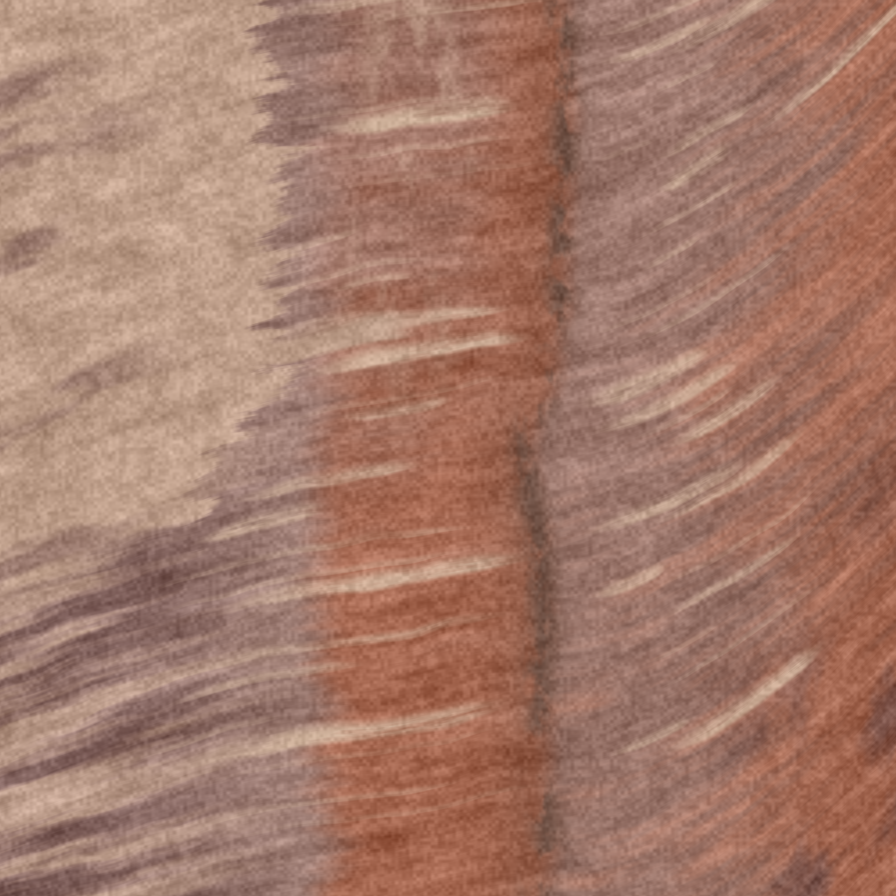
Give the GLSL for this texture, as a Shadertoy shader.

```glsl
// Weathered, fibrous surface in cream, mauve and rust with a dark vertical ridge.
// Noise and tapered streaks are laid out in coordinates that follow the curved
// fibres; soft masks divide the surface into its coloured regions.

const vec3 CREAM = vec3(0.745, 0.620, 0.540);
const vec3 PALE  = vec3(0.810, 0.695, 0.605);
const vec3 MAUVE = vec3(0.615, 0.485, 0.450);
const vec3 RUST  = vec3(0.640, 0.395, 0.305);
const vec3 PLUM  = vec3(0.430, 0.310, 0.300);
const vec3 BROWN = vec3(0.400, 0.290, 0.245);

float hash(vec2 p) {
    vec3 q = fract(p.xyx * vec3(0.1031, 0.1030, 0.0973));
    q += dot(q, q.yzx + 33.33);
    return fract((q.x + q.y) * q.z);
}

float noise(vec2 p) {
    vec2 i = floor(p), f = fract(p);
    f = f * f * (3.0 - 2.0 * f);
    float low = mix(hash(i), hash(i + vec2(1, 0)), f.x);
    float high = mix(hash(i + vec2(0, 1)), hash(i + vec2(1, 1)), f.x);
    return mix(low, high, f.y);
}

float fbm(vec2 p) {
    float sum = 0.0, gain = 0.533;
    for (int i = 0; i < 4; i++) {
        sum += gain * noise(p);
        p = p * 2.03 + 17.7;
        gain *= 0.5;
    }
    return sum;
}

float bell(float x, float width) {
    return exp(-x * x / (width * width));
}

// Height of a fibre: it climbs at the left, flattens, then sweeps up at the right.
float fibreHeight(float x) {
    float left = max(0.4 - x, 0.0), right = max(x - 0.6, 0.0);
    return 0.15 * x - 0.3 * left * left + 1.1 * right * right;
}

// Tapered highlight along one fibre, sharper below than above.
float streak(vec2 fibre, float start, float end, float level, float thickness) {
    float t = (fibre.x - start) / (end - start);
    float ends = smoothstep(0.0, 0.35, t) * smoothstep(1.0, 0.8, t);
    float d = (fibre.y - level) / (thickness * (0.4 + 0.6 * ends));
    return ends * smoothstep(-1.0, -0.4, d) * smoothstep(1.3, 0.0, d);
}

// Family of highlights with random place, length and weight, many of them faint.
float streakFamily(vec2 fibre, float start, float reach, float seed) {
    float sum = 0.0;
    for (int i = 0; i < 26; i++) {
        float k = float(i);
        float a = hash(vec2(k, seed)), b = hash(vec2(seed, k + 5.0));
        float begin = start + 0.12 * (a - 0.3);
        float end = begin + reach * (0.4 + 0.8 * b);
        float weight = hash(vec2(k + 9.0, seed));
        float level = 0.037 * (k + 0.9 * a);
        float line = streak(fibre, begin, end, level, 0.004 + 0.011 * weight * weight);
        sum = max(sum, line * (0.15 + 0.85 * weight));
    }
    return sum;
}

void mainImage(out vec4 fragColor, in vec2 fragCoord) {
    vec2 uv = fragCoord / iResolution.xy;
    vec2 fibre = vec2(uv.x, uv.y - fibreHeight(uv.x));
    fibre.y += 0.014 * (noise(uv * 7.0) - 0.5) + 0.005 * (noise(uv * 24.0) - 0.5);
    float broad = fbm(uv * 5.0);
    float bands = fbm(fibre * vec2(5.0, 36.0) + 3.0);
    float fine = fbm(fibre * vec2(14.0, 90.0) + 9.0);
    float blotch = fbm(uv * vec2(42.0, 30.0));
    float ridgeX = 0.608 + 0.022 * smoothstep(0.5, 0.68, uv.y)
                 - 0.014 * bell(uv.y - 0.48, 0.07) + 0.014 * (noise(uv.yy * 16.0) - 0.5);
    float offset = uv.x - ridgeX;
    float rightSide = smoothstep(-0.015, 0.025, offset);

    // Central rust band, veiled in mauve towards the top.
    float rust = smoothstep(0.33, 0.40, uv.x + 0.08 * (bands - 0.5));
    float veil = smoothstep(0.3, 1.0, uv.y + 0.8 * (broad - 0.5) + 0.5 * (bands - 0.5));
    rust *= 1.0 - 0.65 * veil * smoothstep(0.62, 0.50, uv.x);
    vec3 color = mix(MAUVE, RUST, rust);

    // Right side: mauve giving way to rust across a slanted, frayed border.
    float border = uv.x - 0.74 - 0.20 * uv.y + 0.3 * (bands - 0.5) + 0.3 * (broad - 0.5);
    border += 0.2 * (fine - 0.5);
    float redness = mix(0.12, 0.95, smoothstep(-0.17, 0.17, border));
    vec3 rightColor = mix(MAUVE, RUST, redness);
    float plum = smoothstep(0.45, 0.72, fbm(vec2(uv.x * 18.0 - uv.y * 4.0, uv.y * 9.0)));
    plum *= smoothstep(0.75, 0.95, uv.x) * smoothstep(0.65, 0.05, uv.y);
    color = mix(color, mix(rightColor, PLUM, 0.75 * plum), rightSide);

    // Cream field with a ragged edge and a tongue, breaking into stripes below.
    float edge = 0.305 + 0.10 * (bands - 0.5) + 0.08 * (fine - 0.5);
    edge -= 0.09 * smoothstep(0.54, 0.43, fibre.y);
    float cream = smoothstep(0.014, -0.014, uv.x - edge);
    cream *= smoothstep(0.35, 0.44, fibre.y + 0.15 * (bands - 0.5));
    cream = max(cream, streak(fibre, 0.12, 0.50, 0.57 + 0.02 * (fine - 0.5), 0.024));
    float left = smoothstep(0.38, 0.10, uv.x) * (1.0 - cream);
    float stripes = fbm(fibre * vec2(4.5, 44.0) + 51.0);
    color = mix(color, CREAM, 0.75 * left * smoothstep(0.47, 0.62, stripes));
    color = mix(color, PLUM, 0.7 * left * smoothstep(0.52, 0.34, stripes));
    vec3 creamColor = CREAM + 0.16 * (fbm(fibre * vec2(22.0, 40.0)) - 0.5);
    float stain = smoothstep(0.54, 0.70, fbm(fibre * vec2(5.0, 17.0) + 31.0));
    stain *= smoothstep(0.24, 0.04, uv.x);
    color = mix(color, mix(creamColor, MAUVE - 0.06, 0.8 * stain), cream);

    // Fibre relief, faint vertical ghosts and broken highlights.
    color += (fine - 0.5) * mix(0.19, 0.10, cream) + (bands - 0.5) * 0.13 * (1.0 - cream);
    float ghost = smoothstep(0.45, 0.75, fbm(uv * vec2(36.0, 11.0)));
    ghost *= bell(uv.x - 0.46, 0.06) * smoothstep(0.45, 0.75, uv.y);
    color = mix(color, CREAM, 0.6 * ghost);
    float lower = 0.14 * smoothstep(0.45, 0.30, fibre.y);
    float glints = (1.0 - rightSide) * streakFamily(fibre, 0.29 - lower, 0.26 + lower, 4.0);
    glints = max(glints, 0.9 * streakFamily(fibre, 0.66, 0.17, 11.0));
    glints = max(glints, 0.8 * streak(fibre, 0.83, 1.06, 0.66, 0.010));
    color = mix(color, PALE, glints * clamp(0.1 + 1.6 * fine, 0.0, 1.0) * (1.0 - cream));

    // Mottled dark ridge and grain.
    float ridge = bell(offset, 0.018) * smoothstep(0.36, 0.66, blotch);
    color = mix(color, BROWN, 0.75 * ridge + 0.2 * bell(offset + 0.015, 0.04));
    color += 0.07 * (blotch - 0.5) + 0.05 * (noise(uv * 120.0) - 0.5);
    color += 0.10 * (noise(uv * 250.0 + 7.3) - 0.5);
    fragColor = vec4(clamp(color, 0.0, 1.0), 1.0);
}
```
